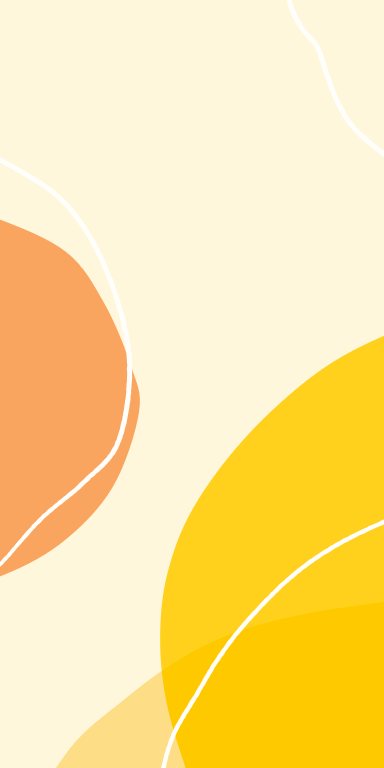
Write a WebGL 2 fragment shader that draws this background.

```glsl
#version 300 es
precision highp float;

uniform vec2 u_resolution;
out vec4 fragColor;

// Colours
const vec3 CREAM = vec3(1.0, 0.968, 0.86);
const vec3 ORANGE = vec3(0.98, 0.648, 0.372);
const vec3 YELLOW = vec3(1.0, 0.82, 0.115);
const vec3 OVERLAP = vec3(1.0, 0.79, 0.0);
const vec3 PALE_GOLD = vec3(0.992, 0.87, 0.53);
const vec3 CHALK = vec3(1.0, 0.996, 0.98);

// Stroke half widths and edge roughness, in canvas widths
const float STROKE = 0.0065;
const float FINE_STROKE = 0.0057;
const float ROUGHNESS = 0.0012;
const float GRAIN_SCALE = 90.0;

// Spline anchors; the outer two only steer the tangents
const int ANCHORS = 10;
const int STEPS = 8;
const vec2 ORANGE_EDGE[ANCHORS] = vec2[ANCHORS](
    vec2(-0.182, 1.479), vec2(-0.01, 1.432), vec2(0.172, 1.344), vec2(0.271, 1.211), vec2(0.341, 1.047),
    vec2(0.362, 0.927), vec2(0.292, 0.729), vec2(0.156, 0.583), vec2(-0.01, 0.495), vec2(-0.156, 0.464));
const vec2 YELLOW_EDGE[ANCHORS] = vec2[ANCHORS](
    vec2(1.198, 1.193), vec2(1.01, 1.13), vec2(0.828, 1.031), vec2(0.643, 0.865), vec2(0.503, 0.677),
    vec2(0.435, 0.503), vec2(0.417, 0.333), vec2(0.435, 0.164), vec2(0.49, -0.021), vec2(0.547, -0.188));
const vec2 GOLD_EDGE[ANCHORS] = vec2[ANCHORS](
    vec2(0.026, -0.161), vec2(0.13, -0.021), vec2(0.208, 0.081), vec2(0.318, 0.174), vec2(0.417, 0.25),
    vec2(0.521, 0.313), vec2(0.638, 0.362), vec2(0.807, 0.404), vec2(1.016, 0.435), vec2(1.198, 0.464));
const vec2 TOP_LINE[ANCHORS] = vec2[ANCHORS](
    vec2(0.74, 2.052), vec2(0.75, 2.01), vec2(0.763, 1.969), vec2(0.789, 1.922), vec2(0.826, 1.878),
    vec2(0.849, 1.813), vec2(0.878, 1.737), vec2(0.924, 1.664), vec2(1.01, 1.591), vec2(1.081, 1.544));
const vec2 LEFT_LINE[ANCHORS] = vec2[ANCHORS](
    vec2(-0.104, 1.63), vec2(-0.01, 1.589), vec2(0.161, 1.479), vec2(0.271, 1.31), vec2(0.336, 1.076),
    vec2(0.31, 0.854), vec2(0.219, 0.745), vec2(0.104, 0.646), vec2(-0.01, 0.521), vec2(-0.104, 0.464));
const vec2 LOW_LINE[ANCHORS] = vec2[ANCHORS](
    vec2(0.411, -0.122), vec2(0.422, -0.016), vec2(0.453, 0.089), vec2(0.51, 0.188), vec2(0.573, 0.292),
    vec2(0.646, 0.385), vec2(0.755, 0.495), vec2(0.872, 0.578), vec2(1.016, 0.648), vec2(1.146, 0.698));

vec2 hashGradient(vec2 cell) {
    float angle = 6.2832 * fract(sin(dot(cell, vec2(127.1, 311.7))) * 43758.5);
    return vec2(cos(angle), sin(angle));
}

float gradientNoise(vec2 p) {
    vec2 i = floor(p), f = fract(p);
    vec2 u = f * f * f * (f * (f * 6.0 - 15.0) + 10.0);
    vec2 e = vec2(1.0, 0.0);
    float low = mix(dot(hashGradient(i), f), dot(hashGradient(i + e), f - e), u.x);
    float high = mix(dot(hashGradient(i + e.yx), f - e.yx), dot(hashGradient(i + 1.0), f - 1.0), u.x);
    return mix(low, high, u.y);
}

vec2 catmullRom(vec2 a, vec2 b, vec2 c, vec2 d, float t) {
    return b + 0.5 * t * (c - a + t * (2.0 * a - 5.0 * b + 4.0 * c - d + t * (3.0 * (b - c) + d - a)));
}

// Distance to the spline, negative where a ray along side (-1 left, +1 right) crosses it
float splineDistance(vec2 p, vec2 k[ANCHORS], float side) {
    float nearest = 1e3, sign = 1.0;
    vec2 a = k[1];
    for (int i = 1; i < ANCHORS - 2; i++) {
        for (int j = 1; j <= STEPS; j++) {
            vec2 b = catmullRom(k[i - 1], k[i], k[i + 1], k[i + 2], float(j) / float(STEPS));
            vec2 ab = b - a, ap = p - a;
            vec2 gap = ap - ab * clamp(dot(ap, ab) / dot(ab, ab), 0.0, 1.0);
            nearest = min(nearest, dot(gap, gap));
            if ((a.y > p.y) != (b.y > p.y) && (a.x + ab.x * ap.y / ab.y - p.x) * side > 0.0) sign = -sign;
            a = b;
        }
    }
    return sign * sqrt(nearest);
}

float coverage(float dist, float pixel) {
    return clamp(0.5 - dist / pixel, 0.0, 1.0);
}

void main() {
    // One unit is the canvas width; the canvas is two units tall
    vec2 p = gl_FragCoord.xy / u_resolution * vec2(1.0, 2.0);
    float pixel = 2.0 / u_resolution.y;

    // Flat shapes
    float gold = coverage(splineDistance(p, GOLD_EDGE, -1.0), pixel);
    float yellow = coverage(splineDistance(p, YELLOW_EDGE, -1.0), pixel);
    float orange = coverage(splineDistance(p, ORANGE_EDGE, 1.0), pixel);
    vec3 color = mix(CREAM, PALE_GOLD, gold);
    color = mix(color, mix(YELLOW, OVERLAP, gold), yellow);
    color = mix(color, ORANGE, orange);

    // Chalk strokes, the left one tapering towards its foot
    float rough = ROUGHNESS * gradientNoise(p * GRAIN_SCALE);
    float taper = mix(0.75, 1.0, smoothstep(0.5, 0.9, p.y));
    float top = abs(splineDistance(p, TOP_LINE, 1.0)) - STROKE;
    float left = abs(splineDistance(p, LEFT_LINE, 1.0)) - STROKE * taper;
    float low = abs(splineDistance(p, LOW_LINE, 1.0)) - FINE_STROKE;
    color = mix(color, CHALK, coverage(min(top, min(left, low)) + rough, pixel));

    fragColor = vec4(color, 1.0);
}
```
